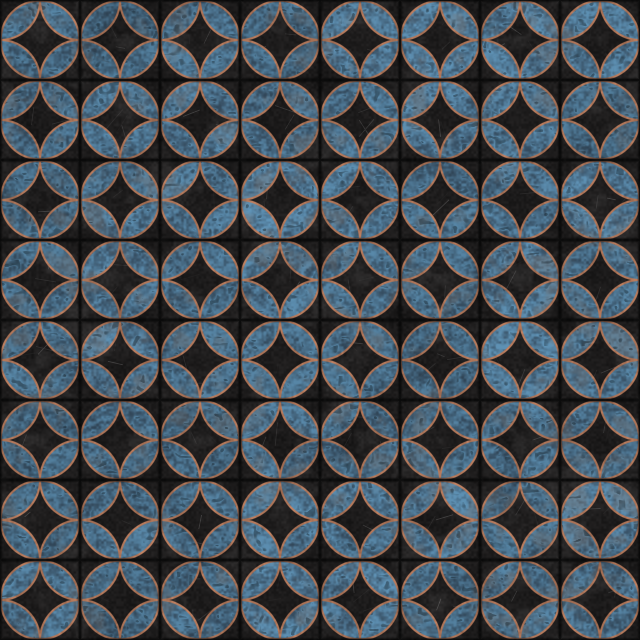
Write a Shadertoy shader that draws this pattern.

```glsl
const float TILES = 8.0;
const vec3 STONE = vec3(0.105, 0.10, 0.10);
const vec3 GROUT = vec3(0.045);
const vec3 BLUE_DARK = vec3(0.19, 0.27, 0.34);
const vec3 BLUE_LIGHT = vec3(0.35, 0.54, 0.67);
const vec3 DUST = vec3(0.43, 0.42, 0.42);
const vec3 COPPER = vec3(0.67, 0.45, 0.34);

float hash(vec2 p, float seed) {
    uvec2 q = uvec2(ivec2(floor(p)));
    uint h = q.x * 1597334677u ^ q.y * 3812015801u ^ uint(seed) * 2798796415u;
    h = (h ^ (h >> 16)) * 2246822519u;
    h = (h ^ (h >> 13)) * 3266489917u;
    return float((h ^ (h >> 16)) >> 8) / 16777216.0;
}

// Value noise that wraps after a whole number of cells
float wrapNoise(vec2 uv, vec2 period, float seed) {
    vec2 p = uv * period;
    vec2 cell = floor(p);
    vec2 f = p - cell;
    f = f * f * (3.0 - 2.0 * f);
    vec2 a = mod(cell, period);
    vec2 b = mod(cell + 1.0, period);
    return mix(mix(hash(a, seed), hash(vec2(b.x, a.y), seed), f.x),
               mix(hash(vec2(a.x, b.y), seed), hash(b, seed), f.x), f.y);
}

float wrapFbm(vec2 uv, float period, float seed) {
    float sum = 0.0;
    float weight = 0.5;
    for (int i = 0; i < 4; i++) {
        sum += weight * wrapNoise(uv, vec2(period), seed + float(i));
        period *= 2.0;
        weight *= 0.5;
    }
    return sum / 0.9375;
}

float fill(float dist, float soft) {
    return 1.0 - smoothstep(-soft, soft, dist);
}

float segmentDistance(vec2 p, vec2 a, vec2 b) {
    vec2 pa = p - a;
    vec2 ba = b - a;
    return length(pa - ba * clamp(dot(pa, ba) / dot(ba, ba), 0.0, 1.0));
}

// Faint random scratches kept inside each tile
float scratches(vec2 p, vec2 id, float soft) {
    float mask = 0.0;
    for (int i = 0; i < 5; i++) {
        float seed = 40.0 + 5.0 * float(i);
        vec2 mid = 0.6 * (vec2(hash(id, seed), hash(id, seed + 1.0)) - 0.5);
        float angle = 6.2832 * hash(id, seed + 2.0);
        float halfLength = mix(0.04, 0.16, hash(id, seed + 3.0));
        vec2 reach = halfLength * vec2(cos(angle), sin(angle));
        float strength = pow(hash(id, seed + 4.0), 3.0);
        float dist = segmentDistance(p, mid - reach, mid + reach);
        mask = max(mask, strength * fill(dist - 0.004, soft));
    }
    return mask;
}

void mainImage(out vec4 fragColor, in vec2 fragCoord) {
    vec2 uv = fragCoord / iResolution.xy;
    vec2 grid = uv * TILES;
    vec2 id = mod(floor(grid), TILES);
    vec2 p = fract(grid) - 0.5;
    float soft = max(0.75 * TILES / min(iResolution.x, iResolution.y), 0.008);

    // Central disc cut by four corner circles leaves a concave star
    float disc = length(p) - 0.492;
    float corner = length(abs(p) - 0.5) - 0.5;
    float petal = max(disc, corner);
    float outline = max(min(abs(disc), abs(corner)) - 0.013, disc - 0.013);

    // Surface wear
    float cloud = wrapFbm(uv, 24.0, 1.0);
    float grain = wrapNoise(uv, vec2(256.0), 11.0);
    float fleck = wrapNoise(uv + 0.02 * vec2(cloud), vec2(112.0, 160.0), 12.0);
    float dust = smoothstep(0.52, 0.78, wrapFbm(uv, 32.0, 21.0));
    float tone = mix(0.92, 1.08, hash(id, 31.0));
    float scratch = scratches(p, id, soft);

    // Stone ground and enamel petals
    vec3 stone = STONE * (0.6 + 0.45 * grain + 0.5 * cloud) + 0.05 * dust;
    stone += 0.17 * scratch;
    float pigment = 0.45 * cloud + 0.30 * grain + 0.35 * fleck;
    vec3 enamel = mix(BLUE_DARK, BLUE_LIGHT, smoothstep(0.12, 0.85, pigment));
    enamel = mix(enamel, DUST, 0.4 * dust + 0.2 * scratch);
    enamel *= 1.0 - 0.35 * smoothstep(0.72, 0.95, fleck);
    vec3 color = mix(stone, enamel * tone, fill(petal, soft));

    // Copper inlay
    vec3 copper = COPPER * (0.78 + 0.25 * cloud + 0.18 * grain);
    color = mix(color, copper, fill(outline, soft));

    // Recessed joints with a soft bevel
    float edge = 0.5 - max(abs(p.x), abs(p.y));
    color *= mix(0.68, 1.0, smoothstep(0.012, 0.045, edge));
    color = mix(color, GROUT * (0.7 + 0.6 * grain), 0.92 * fill(edge - 0.016, soft));
    fragColor = vec4(color, 1.0);
}
```
